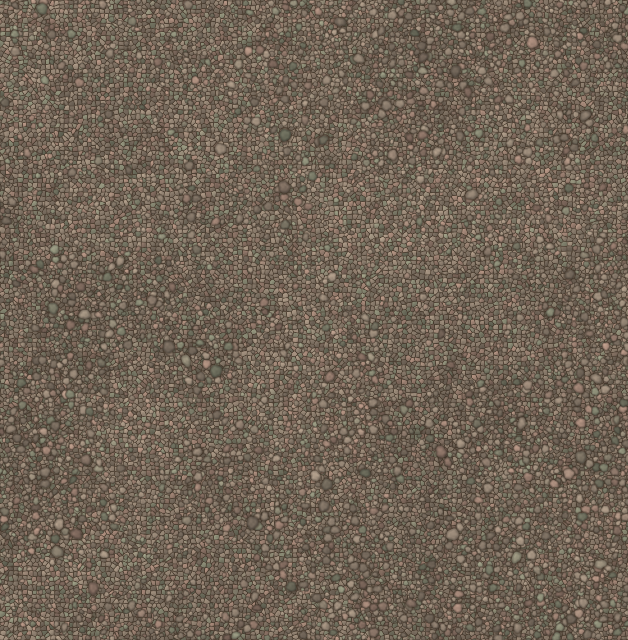
A WebGL 2 fragment shader for this texture:

```glsl
#version 300 es
precision highp float;

uniform vec2 u_resolution;
out vec4 outColour;

const vec3 GAP_COLOUR = vec3(0.275, 0.225, 0.175);
const vec2 LIGHT_DIR = vec2(-0.5, 0.86);

// Three random values in 0..1 for an integer cell
vec3 hash3(vec2 cell, float seed) {
    uvec3 v = uvec3(ivec3(cell, seed)) * 1664525u + 1013904223u;
    v.x += v.y * v.z; v.y += v.z * v.x; v.z += v.x * v.y;
    v ^= v >> 16u;
    v.x += v.y * v.z; v.y += v.z * v.x; v.z += v.x * v.y;
    return vec3(v >> 8u) / 16777216.0;
}

float valueNoise(vec2 p, float seed) {
    vec2 cell = floor(p), f = fract(p);
    f = f * f * (3.0 - 2.0 * f);
    float low = mix(hash3(cell, seed).x, hash3(cell + vec2(1, 0), seed).x, f.x);
    float high = mix(hash3(cell + vec2(0, 1), seed).x, hash3(cell + vec2(1, 1), seed).x, f.x);
    return mix(low, high, f.y);
}

// Broad patches: 0 is fine grit, 1 is coarse gravel
float coarseness(vec2 p) {
    float n = 0.6 * valueNoise(p * 4.0, 11.0) + 0.4 * valueNoise(p * 9.0, 12.0);
    return smoothstep(0.28, 0.72, n);
}

// Mostly beige, with some pinkish and some greenish stones
vec3 stoneColour(vec3 rnd) {
    vec3 tint = vec3(1.0, 0.895, 0.785);
    tint = mix(tint, vec3(1.06, 0.875, 0.775), smoothstep(0.72, 0.9, rnd.y));
    tint = mix(tint, vec3(0.90, 0.905, 0.765), smoothstep(0.25, 0.1, rnd.y));
    return tint * mix(0.42, 0.63, rnd.x);
}

// Tightly packed grit from the gap between the two nearest cell centres
vec3 grit(vec2 p, float scale, float coarse) {
    vec2 q = p * scale, home = floor(q), toNearest = vec2(0.0);
    float nearest = 9.0, second = 9.0;
    vec3 stoneRnd = vec3(0.0);
    for (int y = -1; y <= 1; y++) {
        for (int x = -1; x <= 1; x++) {
            vec2 cell = home + vec2(x, y);
            vec3 rnd = hash3(cell, 1.0);
            vec2 offset = q - cell - 0.5 - 0.8 * (rnd.xy - 0.5);
            float d = length(offset);
            if (d < nearest) {
                second = nearest;
                nearest = d;
                toNearest = offset;
                stoneRnd = hash3(cell, 2.0);
            } else {
                second = min(second, d);
            }
        }
    }
    float body = smoothstep(-0.08, 0.36, second - nearest);
    vec3 stone = stoneColour(stoneRnd) * (1.0 + 0.16 * dot(toNearest, LIGHT_DIR));
    return mix(GAP_COLOUR, stone, body * mix(1.0, 0.86, coarse));
}

// Scattered rounded stones with dark rims, laid over the base
vec3 addPebbles(vec3 base, vec2 p, float scale, vec2 density, vec2 radii, float seed) {
    vec2 q = p * scale, home = floor(q);
    float pixel = scale / u_resolution.y;
    for (int y = -1; y <= 1; y++) {
        for (int x = -1; x <= 1; x++) {
            vec2 cell = home + vec2(x, y);
            vec3 place = hash3(cell, seed), shape = hash3(cell, seed + 1.0);
            float chance = mix(density.x, density.y, coarseness((cell + 0.5) / scale));
            if (place.z > chance) continue;

            // Rotated oval with a lumpy outline
            vec2 offset = q - cell - 0.5 - 0.7 * (place.xy - 0.5);
            float turn = 6.2832 * shape.x, c = cos(turn), s = sin(turn);
            vec2 local = mat2(c, -s, s, c) * offset;
            float radius = mix(radii.x, radii.y, shape.y);
            vec2 axes = radius * vec2(1.0, mix(0.66, 0.98, shape.z));
            float angle = atan(local.y, local.x + 0.0001);
            float lump = 0.06 * sin(3.0 * angle + 9.0 * shape.y) + 0.04 * sin(5.0 * angle + turn);
            float d = (length(local / axes) - 1.0 + lump) * axes.y;

            // Contact shadow, then the lit stone
            base = mix(base, GAP_COLOUR * 0.92, 0.62 * smoothstep(0.17, 0.0, d));
            vec3 stone = stoneColour(hash3(cell, seed + 2.0)) * 1.04;
            stone *= 1.0 + 0.10 * dot(offset, LIGHT_DIR) / radius;
            stone *= 1.0 - 0.22 * smoothstep(-0.45 * radius, 0.0, d);
            base = mix(base, stone, smoothstep(0.7 * pixel, -0.7 * pixel, d));
        }
    }
    return base;
}

void main() {
    vec2 p = gl_FragCoord.xy / u_resolution.y;

    // Layers from fine grit to the largest stones
    vec3 colour = grit(p, 140.0, coarseness(p));
    colour = addPebbles(colour, p, 105.0, vec2(0.18, 0.70), vec2(0.30, 0.50), 20.0);
    colour = addPebbles(colour, p, 66.0, vec2(0.05, 0.46), vec2(0.28, 0.48), 30.0);
    colour = addPebbles(colour, p, 40.0, vec2(0.01, 0.12), vec2(0.26, 0.40), 40.0);

    // Surface grain and slow change of brightness
    colour *= 1.0 + 0.12 * (valueNoise(p * 260.0, 50.0) - 0.5);
    colour *= 1.0 + 0.08 * (valueNoise(p * 6.0, 51.0) - 0.5);
    outColour = vec4(colour, 1.0);
}
```
